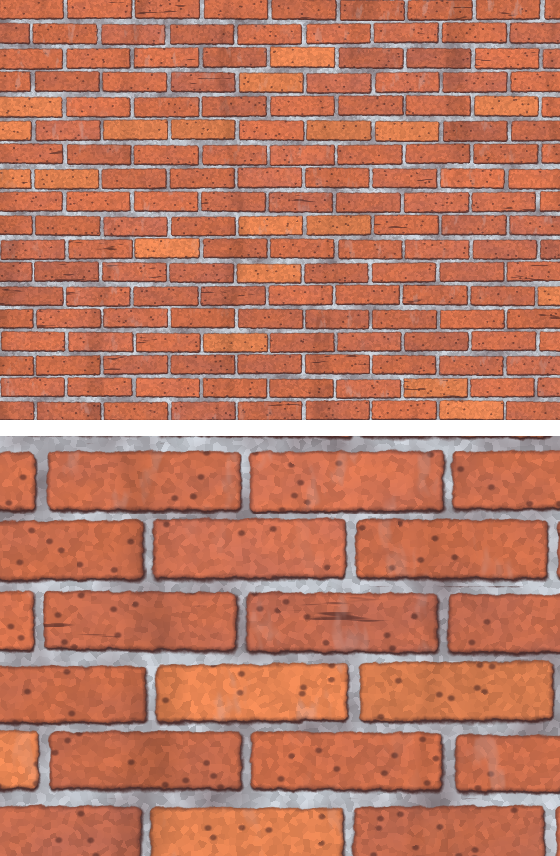
Top, the full canvas; bottom, a detail of the centre.
Reproduce this texture procedurally as a Shadertoy shader.

```glsl
// A weathered red brick wall in running bond with pale, shadowed mortar joints.
// Each brick is a rounded box distance in its own cell; layered sines roughen
// the edges and stain the faces, cellular noise adds grain and pits.

const float ROWS = 17.78;         // courses per canvas height
const vec2 BRICK_HALF = vec2(0.0768, 0.0232);
const float CORNER = 0.004;

const vec3 CLAY = vec3(0.83, 0.445, 0.30);
const vec3 DULL_CLAY = vec3(0.72, 0.405, 0.325);
const vec3 BRIGHT_CLAY = vec3(0.89, 0.52, 0.32);
const vec3 SOOT = vec3(0.27, 0.15, 0.145);
const vec3 MORTAR = vec3(0.79, 0.81, 0.84);
const vec3 DIRTY_MORTAR = vec3(0.56, 0.52, 0.54);
const vec3 LIME = vec3(0.80, 0.66, 0.64);

float hash(vec2 p) {
    vec3 q = fract(p.xyx * vec3(0.1031, 0.1030, 0.0973));
    q += dot(q, q.yzx + 33.33);
    return fract((q.x + q.y) * q.z);
}

// Layered, rotated and folded sines, roughly -1..1
float sines(vec2 p) {
    float sum = 0.0, amp = 0.5;
    for (int i = 0; i < 5; i++) {
        sum += amp * sin(p.x + 1.7 * sin(p.y));
        p = mat2(1.28, 1.1, -1.1, 1.28) * p + 3.7;
        amp *= 0.62;
    }
    return sum;
}

// Cellular noise: x = distance to nearest point, y = random value of its cell
vec2 cells(vec2 p) {
    vec2 base = floor(p), best = vec2(9.0, 0.0);
    for (int j = -1; j <= 1; j++)
    for (int i = -1; i <= 1; i++) {
        vec2 id = base + vec2(i, j);
        vec2 point = id + vec2(hash(id), hash(id + 57.3));
        float dist = length(point - p);
        if (dist < best.x) best = vec2(dist, hash(id + 19.7));
    }
    return best;
}

float roundBox(vec2 p, vec2 halfSize, float radius) {
    vec2 q = abs(p) - halfSize + radius;
    return length(max(q, 0.0)) + min(max(q.x, q.y), 0.0) - radius;
}

// Fired clay with per-brick tone, grain, pits, creases and lime scuffs
vec3 brickFace(vec2 p, vec2 id, float edge) {
    float tone = hash(id + 4.1);
    float mottle = sines(p * vec2(45.0, 70.0) + tone * 40.0);
    vec3 col = mix(CLAY, DULL_CLAY, clamp(tone * 0.8 + 0.3 * mottle - 0.05, 0.0, 1.0));
    col = mix(col, BRIGHT_CLAY, 0.8 * step(0.93, hash(id + 8.6)));
    col *= 0.95 + 0.1 * hash(id + 2.3);

    vec2 grain = cells(p * 190.0);
    col *= 0.92 + 0.16 * grain.y;

    vec2 pit = cells(p * vec2(75.0, 90.0));
    float pitMask = step(0.86, pit.y) * (1.0 - smoothstep(0.1, 0.3, pit.x));
    col = mix(col, SOOT, 0.55 * pitMask);

    float crease = smoothstep(0.72, 0.95, sines(p * vec2(18.0, 150.0) + tone * 90.0));
    col = mix(col, SOOT, 0.6 * crease * step(0.8, hash(id + 6.9)));

    float scuff = smoothstep(0.35, 0.9, sines(p * vec2(85.0, 38.0) + 11.0));
    col = mix(col, LIME, 0.38 * scuff * smoothstep(0.45, 1.0, hash(id + 1.4)));

    float drip = smoothstep(0.3, 0.95, sines(vec2(p.x * 24.0 + 0.4 * sin(p.y * 9.0), p.y * 1.5)));
    col *= 1.0 - 0.12 * drip;
    return mix(col, SOOT, 0.5 * smoothstep(-0.0035, 0.0005, edge));
}

// Gritty lime joint, darkened where a brick casts shadow on it
vec3 mortarJoint(vec2 p, float shadowDist) {
    float dirt = 0.35 + 0.6 * sines(p * 32.0);
    vec3 col = mix(MORTAR, DIRTY_MORTAR, clamp(dirt, 0.0, 1.0));
    col *= 0.86 + 0.2 * cells(p * 170.0).y;
    float reach = 0.0022 + 0.0012 * sines(p * vec2(28.0, 12.0) + 5.0);
    float shade = 1.0 - smoothstep(-0.001, max(reach, 0.0006), shadowDist);
    return mix(col, SOOT, 0.93 * shade);
}

void mainImage(out vec4 fragColor, in vec2 fragCoord) {
    float pixel = 1.0 / iResolution.y;
    vec2 p = fragCoord * pixel;
    p.y = 1.0 - p.y;              // measured downward from the top

    // Courses bow slightly and tighten toward the bottom
    float row = p.y * ROWS + 0.13 - 0.17 * sin(3.1416 * p.y);
    row += 0.035 * sin(p.x * 5.0 + floor(row) * 2.4);
    float course = floor(row);
    float pitch = 0.1625 - 0.003 * p.y;
    float column = (p.x - 0.153 - 0.005 * p.y) / pitch + 0.475 * mod(course, 2.0);
    column += 0.04 * (hash(vec2(course, 3.0)) - 0.5);
    vec2 id = vec2(floor(column), course);

    // Brick outline: small shifts, uneven size and chipped edges
    vec2 local = (fract(vec2(column, row)) - 0.5) * vec2(pitch, 1.0 / ROWS);
    local += (vec2(hash(id), hash(id + 7.7)) - 0.5) * vec2(0.0024, 0.0014);
    vec2 halfSize = BRICK_HALF - vec2(hash(id + 3.2), hash(id + 5.5)) * vec2(0.0014, 0.001);
    float rough = 0.0008 * sines(p * 130.0) + 0.0007 * sines(p * 330.0);
    float edge = roundBox(local, halfSize, CORNER) + rough;
    float shadowDist = roundBox(local - vec2(0.0008, 0.0018), halfSize, CORNER) + rough;

    vec3 col = mix(brickFace(p, id, edge), mortarJoint(p, shadowDist),
                   smoothstep(-pixel, pixel, edge));
    fragColor = vec4(clamp(col, 0.0, 1.0), 1.0);
}
```
